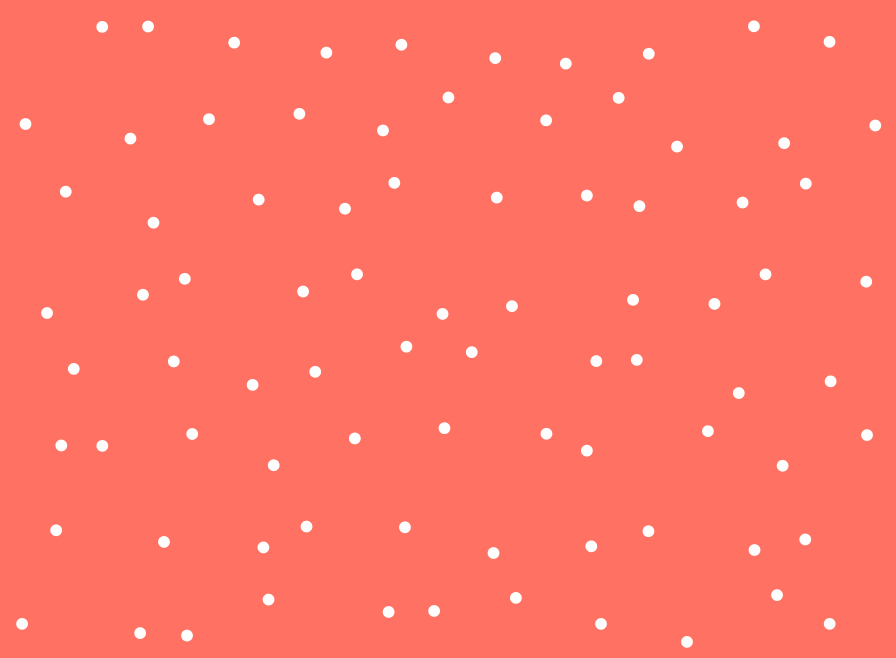
Write a Shadertoy shader that draws this pattern.

```glsl
// Small white dots loosely scattered over a flat coral ground.
// Each cell of a brick-staggered grid holds one round dot, moved off
// the cell centre by a hashed offset; lengths are in canvas heights.

#define DOT_ROWS     8.0
#define DOT_RADIUS   0.0089
#define DOT_JITTER   0.34   // largest offset, in cells; below 0.4 dots stay uncut
#define SEED         7u
#define GROUND_COLOR vec3(1.0, 0.443, 0.384)
#define DOT_COLOR    vec3(1.0, 0.998, 0.996)

const float TAU = 6.2831853;

// Integer hash: two independent values in 0..1 per cell
vec2 hash2(ivec2 cell) {
    uvec2 v = uvec2(cell + 64) * 1664525u + 1013904223u + SEED;
    v.x += v.y * 1664525u;
    v.y += v.x * 1664525u;
    v ^= v >> 16u;
    v.x += v.y * 1664525u;
    v.y += v.x * 1664525u;
    v ^= v >> 16u;
    return vec2(v & 0xffffu) / 65535.0;
}

// Even spread of offsets over a disc
vec2 discOffset(ivec2 cell) {
    vec2 h = hash2(cell);
    float angle = TAU * h.x;
    return DOT_JITTER * sqrt(h.y) * vec2(cos(angle), sin(angle));
}

// Signed distance to the dot of the cell around p
float dotDistance(vec2 p, float aspect) {
    float columns = max(round(aspect * DOT_ROWS), 1.0);
    vec2 cellSize = vec2(aspect / columns, 1.0 / DOT_ROWS);
    vec2 grid = p / cellSize;

    // Shift every other row by half a cell
    float shift = 0.5 * mod(floor(grid.y), 2.0);
    grid.x -= shift;
    vec2 cell = floor(grid);

    // Leave cells that cross the canvas sides empty
    if (cell.x < 0.0 || cell.x + 1.0 + shift > columns) return 1.0;

    vec2 center = 0.5 + discOffset(ivec2(cell));
    return length((grid - cell - center) * cellSize) - DOT_RADIUS;
}

void mainImage(out vec4 fragColor, in vec2 fragCoord) {
    vec2 p = fragCoord / iResolution.y;
    float aspect = iResolution.x / iResolution.y;
    float pixel = 1.0 / iResolution.y;

    // One-pixel soft rim
    float coverage = clamp(0.5 - dotDistance(p, aspect) / pixel, 0.0, 1.0);
    fragColor = vec4(mix(GROUND_COLOR, DOT_COLOR, coverage), 1.0);
}
```
